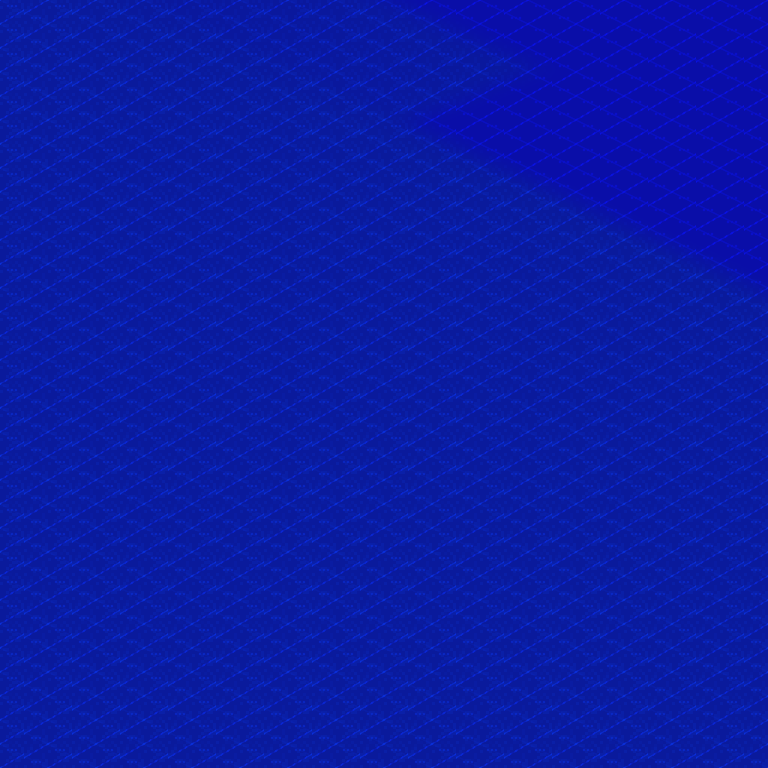
Give the GLSL for this pattern, as a three.js fragment shader.

```glsl
#define REPEATS vec2(16.0, 32.0)
#define LINE_WIDTH 0.0018
#define EDGE 0.0009
#define LINE_SLOPE 1.155
#define GROUND vec3(0.04, 0.10, 0.61)
#define GROUND_LIGHT vec3(0.04, 0.12, 0.655)
#define GROUND_CORNER vec3(0.04, 0.055, 0.66)
#define LINE vec3(0.04, 0.12, 0.80)
#define LINE_BRIGHT vec3(0.04, 0.19, 0.87)
#define LINE_CORNER vec3(0.04, 0.07, 0.89)
#define GRAIN_CELLS vec2(16.0, 8.0)
#define CORNER_SOFT 0.025

varying vec2 vUv;

float hash(vec2 p) {
  return fract(sin(dot(p, vec2(127.1, 311.7))) * 43758.5453);
}

// Signed distance to the nearest integer
float nearest(float x) {
  return fract(x + 0.5) - 0.5;
}

float stroke(float d, float width) {
  return 1.0 - smoothstep(0.5 * width - 0.5 * EDGE, 0.5 * width + EDGE, abs(d));
}

// Soft half plane above a sloped line through a point
float above(vec2 p, vec2 point, float slope) {
  float d = p.y - point.y - slope * (p.x - point.x);
  return smoothstep(-CORNER_SOFT, CORNER_SOFT, d);
}

// Upper right area with a faint notch on its left side
float cornerMask(vec2 p) {
  float area = above(p, vec2(0.53, 0.84), -0.47);
  float belowTop = 1.0 - above(p, vec2(0.51, 1.0), -0.47);
  float notch = belowTop * above(p, vec2(0.53, 0.84), 0.41);
  return area * (1.0 - 0.85 * notch);
}

// Three short dots in a row at the middle of each falling edge
float edgeDots(vec2 p, float falling) {
  float along = fract(p.x * 2.0) - 0.5;
  vec2 local = vec2(0.5 * along, falling - 0.5 * along) / REPEATS;
  float spacing = 0.0052;
  float dots = 0.0;
  for (int i = -1; i <= 1; i++) {
    float d = length(local - vec2(float(i) * spacing, 0.0));
    dots = max(dots, stroke(d, 1.6 * LINE_WIDTH));
  }
  return dots;
}

void main() {
  vec2 p = vUv * REPEATS;
  float column = nearest(p.x);
  float rising = nearest(p.y - LINE_SLOPE * column);
  float falling = nearest(p.y + p.x);
  float corner = cornerMask(vUv);

  // Ground with light specks that repeat in every cell
  float speck = hash(floor(fract(p) * GRAIN_CELLS) + 3.0);
  float light = smoothstep(0.62, 0.82, speck);
  vec3 color = mix(GROUND, GROUND_LIGHT, light);
  color = mix(color, GROUND_CORNER, corner);

  // Rising lines, beaded, broken at each column and brightest at crossings
  float crossing = 1.0 - smoothstep(0.06, 0.22, abs(falling));
  float beads = 0.5 + 0.5 * cos(p.x * 50.265);
  float risingLine = stroke(rising / REPEATS.y, LINE_WIDTH * (0.75 + 0.5 * beads));
  risingLine *= 0.35 + 0.65 * max(beads, 0.5 * crossing);

  // Falling lines, faint between their dots, clearer in the corner
  float fallingLine = stroke(falling / REPEATS.y, LINE_WIDTH);
  fallingLine *= mix(0.14, 0.4, corner);
  float dots = 0.55 * edgeDots(p, falling);
  float ink = max(risingLine, max(fallingLine, dots));

  vec3 lineColor = mix(LINE, LINE_BRIGHT, max(crossing, 0.5 * beads));
  lineColor = mix(lineColor, LINE_CORNER, corner);
  gl_FragColor = vec4(mix(color, lineColor, ink), 1.0);
}
```
